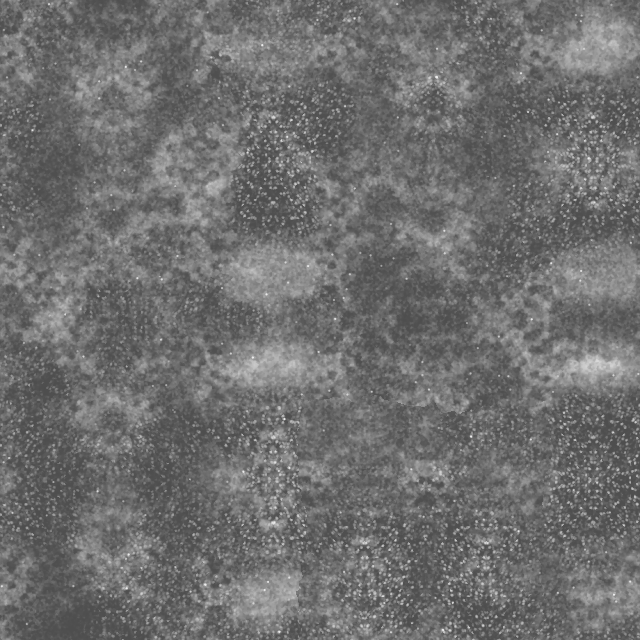
This texture is drawn by a Shadertoy shader. Its source:

```glsl
// Weathered grey mineral surface: soft clouds, pale crusts and gritty columns
// laid out on a mirrored lattice whose coordinates are warped by cellular noise.
// Grains and stray white flecks come from nearest-cell distances.

vec3 hash3(vec2 c) {
    vec3 v = fract(c.xyx * vec3(0.1031, 0.1030, 0.0973));
    v += dot(v, v.yzx + 33.33);
    return fract((v.xxy + v.yzz) * v.zyx);
}

// Distance to the nearest cell point, and that cell's random value
vec2 cells(vec2 p) {
    vec2 home = floor(p), nearest = vec2(9.0, 0.0);
    for (int j = -1; j <= 1; j++)
    for (int i = -1; i <= 1; i++) {
        vec2 c = home + vec2(i, j);
        vec3 h = hash3(c);
        float d = length(c + h.xy - p);
        if (d < nearest.x) nearest = vec2(d, h.z);
    }
    return nearest;
}

// Smooth cellular noise: random cell values blended by distance
float puffs(vec2 p) {
    vec2 home = floor(p), sum = vec2(0.0);
    for (int j = -1; j <= 1; j++)
    for (int i = -1; i <= 1; i++) {
        vec2 c = home + vec2(i, j);
        vec3 h = hash3(c);
        vec2 d = c + h.xy - p;
        sum += vec2(h.z, 1.0) * exp(-5.0 * dot(d, d));
    }
    return sum.x / sum.y;
}

// Layered puffs, centred on zero
float clouds(vec2 p) {
    float total = 0.0, weight = 0.5;
    for (int k = 0; k < 5; k++) {
        total += weight * (puffs(p) - 0.5);
        p = mat2(1.6, 1.2, -1.2, 1.6) * p + 17.3;
        weight *= 0.58;
    }
    return total;
}

// Distance to the nearest mirror axis
vec2 fold(vec2 p, vec2 axis, vec2 period) {
    return abs(mod(p - axis + 0.5 * period, period) - 0.5 * period);
}

// Mirrored layout, with a narrower inset at the lower right
vec2 layout_(vec2 p, bool inset) {
    if (inset) return vec2(fold(p, vec2(0.76, 0.0), vec2(0.19)).x, abs(0.335 - p.y));
    return fold(p, vec2(0.427, 0.5), vec2(0.5));
}

void mainImage(out vec4 fragColor, in vec2 fragCoord) {
    vec2 p = fragCoord / iResolution.xy;

    // Exact mirror for texture, warped mirror for the outlines
    vec2 warp = vec2(clouds(p * 8.0 + 3.0), clouds(p * 8.0 + 41.0));
    vec2 w = p + 0.07 * warp;
    bool inset = w.x > 0.47 && w.x < 0.85 && w.y < 0.37;
    vec2 mirrored = layout_(p, inset);
    vec2 q = layout_(w, inset);

    // Clouds: symmetric in some regions, free in others
    float freeClouds = clouds((p + 0.06 * warp) * 9.0 + 70.0);
    float twinClouds = clouds(mirrored * 16.0 + 90.0);
    float symmetry = smoothstep(0.3, 0.6, puffs(p * 4.0 + 8.0));
    float mist = mix(freeClouds, twinClouds, symmetry);
    float tone = 0.405 + 0.34 * mist + 0.14 * freeClouds;

    // Dark smooth hollows between the crusts
    tone -= 0.045 * smoothstep(0.13, 0.23, q.x) * smoothstep(0.10, 0.02, q.y);

    // Pale crusts with ragged rims
    float rim = length((q - vec2(0.0, 0.078)) / vec2(0.085, 0.050));
    float crust = smoothstep(1.2, 0.3, rim + 1.6 * mist);
    crust *= smoothstep(0.1, 0.5, puffs(p * 5.0 + 29.0));
    tone += 0.21 * crust;

    // Knobbly relief on the mid tones and crusts
    float relief = smoothstep(-0.10, 0.12, mist);
    tone += (0.06 + 0.20 * relief) * (puffs(mirrored * 95.0 + 5.0) - 0.5);

    // Slanted bright grains on dark ground, dense in the columns
    float column = smoothstep(0.12, 0.02, q.x + 0.25 * mist) * smoothstep(0.09, 0.17, q.y);
    float scatter = smoothstep(0.12, -0.12, freeClouds) * smoothstep(0.25, 0.7, puffs(p * 6.0 + 52.0));
    float grit = max(0.9 * column, 0.12 + 0.45 * scatter) * (1.0 - 0.8 * crust);
    vec2 grain = cells(mat2(0.85, -0.45, 0.6, 0.75) * mirrored * 190.0 + 11.0);
    float glint = grain.y * grain.y * smoothstep(0.75, 0.1, grain.x);
    tone += grit * (0.50 * glint - 0.055);

    // Fine dust and sparse white flecks
    tone += (0.14 + 0.07 * grit) * (puffs(p * 280.0) - 0.5);
    vec2 fleck = cells(p * 95.0 + 33.0);
    float rare = smoothstep(0.955, 1.0, fleck.y + 0.02 * grit);
    tone += 0.36 * rare * smoothstep(0.26, 0.05, fleck.x);

    // Soft toe keeps the shadows grey
    float lift = tone - 0.30;
    tone = 0.30 + 0.5 * (lift + sqrt(lift * lift + 0.003));
    fragColor = vec4(vec3(min(tone, 0.92)), 1.0);
}
```
